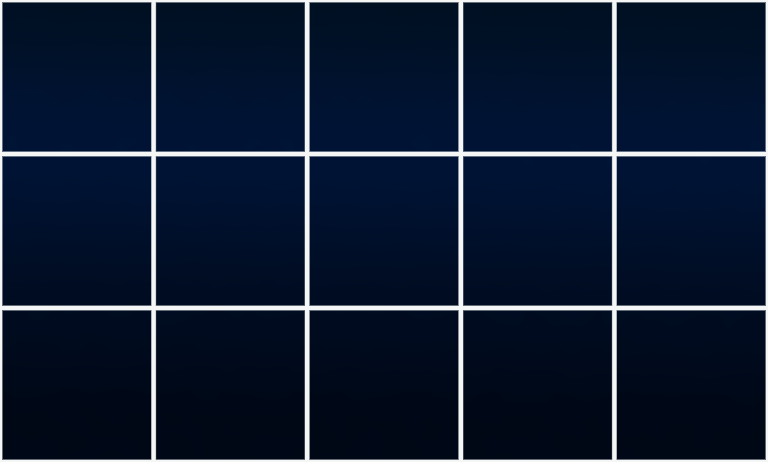
Write a WebGL 1 fragment shader that draws this pattern.

```glsl
precision highp float;
// Dark navy square panes separated by thin, near-white grid lines.
// One tall gradient runs behind every pane; the lines come from the
// distance to the nearest cell border, softened by about one pixel.

uniform vec2 u_resolution;

#define GRID vec2(5.0, 3.0)             // panes across and down
#define LINE_WIDTH 0.031                // fraction of one pane
#define EDGE_SOFTNESS 1.3               // in output pixels
#define SLANT 0.02                      // sideways tilt of the gradient
#define GLOW_HEIGHT 0.67                // brightest level of the gradient
#define GRAIN 0.003                     // faint tonal unevenness
#define TOP_COLOR vec3(0.0, 0.063, 0.138)
#define GLOW_COLOR vec3(0.0, 0.076, 0.208)
#define LOW_COLOR vec3(0.0, 0.045, 0.126)
#define BASE_COLOR vec3(0.0, 0.031, 0.088)
#define LINE_COLOR vec3(0.96, 0.965, 0.965)

vec2 hashGradient(vec2 p) {
  float angle = 6.2832 * fract(sin(dot(p, vec2(127.1, 311.7))) * 43758.5);
  return vec2(cos(angle), sin(angle));
}

float gradientNoise(vec2 p) {
  vec2 cell = floor(p);
  vec2 f = fract(p);
  vec2 fade = f * f * f * (f * (f * 6.0 - 15.0) + 10.0);
  vec2 right = vec2(1.0, 0.0);
  vec2 up = vec2(0.0, 1.0);
  float a = dot(hashGradient(cell), f);
  float b = dot(hashGradient(cell + right), f - right);
  float c = dot(hashGradient(cell + up), f - up);
  float d = dot(hashGradient(cell + 1.0), f - 1.0);
  return mix(mix(a, b, fade.x), mix(c, d, fade.x), fade.y);
}

// Vertical gradient: dim top, blue glow, nearly black base.
vec3 paneColor(float height) {
  vec3 color = mix(BASE_COLOR, LOW_COLOR, smoothstep(0.08, 0.33, height));
  color = mix(color, GLOW_COLOR, smoothstep(0.30, GLOW_HEIGHT, height));
  return mix(color, TOP_COLOR, smoothstep(GLOW_HEIGHT, 1.0, height));
}

// Coverage of the grid lines, including the half lines at the canvas edge.
float gridLines(vec2 cellPosition) {
  vec2 borderDistance = 0.5 - abs(fract(cellPosition) - 0.5);
  vec2 softness = EDGE_SOFTNESS * GRID / u_resolution;
  vec2 coverage = clamp((0.5 * LINE_WIDTH - borderDistance) / softness + 0.5, 0.0, 1.0);
  return max(coverage.x, coverage.y);
}

void main() {
  vec2 uv = gl_FragCoord.xy / u_resolution;
  vec2 cellPosition = uv * GRID;

  vec3 color = paneColor(uv.y + SLANT * (uv.x - 0.5));
  color += GRAIN * gradientNoise(cellPosition * 6.0) * vec3(0.0, 0.6, 1.0);
  color = mix(color, LINE_COLOR, gridLines(cellPosition));

  gl_FragColor = vec4(color, 1.0);
}
```
